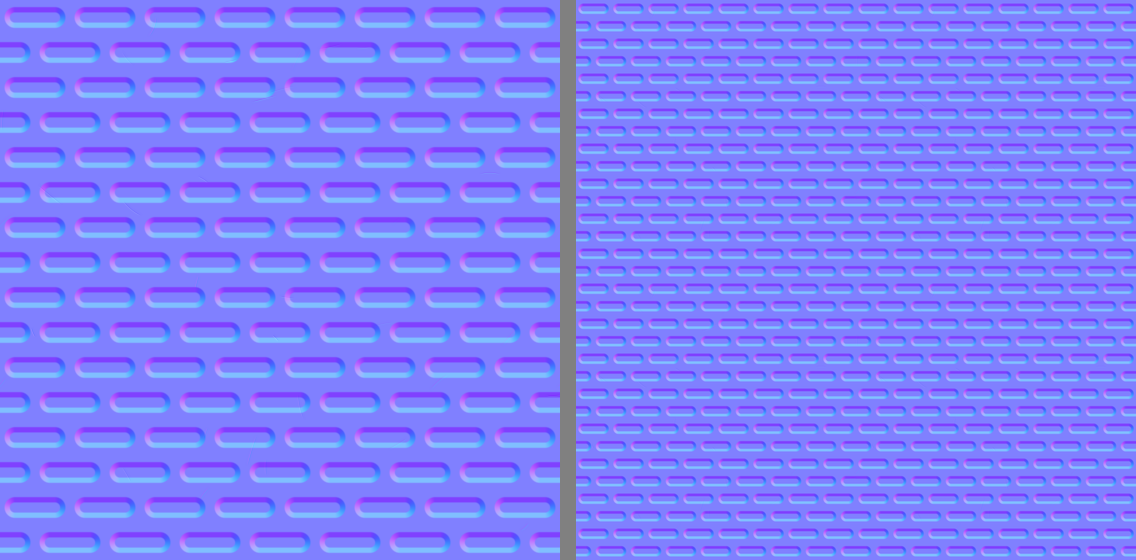
Left, the tile; right, the same tile 2 across and 2 down.
Give the GLSL for this texture map, as a Shadertoy shader.

```glsl
// Tangent-space normal map of a plate with staggered rows of recessed slots.
// Each slot is a capsule distance field whose soft wall tilts the normal inward;
// a few faint curved scratches are scattered on top with wrapped positions.

const vec2  GRID          = vec2(8.0, 16.0); // slots across, rows down
const float SLOT_HALF     = 0.0358;  // half length of the straight part
const float WALL_RADIUS   = 0.0138;  // middle of the wall, from the slot axis
const float WALL_CORE     = 0.0029;  // half width at full slope
const float WALL_EDGE     = 0.0065;  // half width where the slope reaches zero
const float WALL_SLOPE    = 0.5;

const int   SCRATCHES     = 32;
const float SCRATCH_WIDTH = 0.0011;
const float SCRATCH_MIN   = 0.008;   // shortest half length
const float SCRATCH_MAX   = 0.030;   // longest half length
const float SCRATCH_BEND  = 9.0;
const float SCRATCH_SLOPE = 0.30;

const float TAU = 6.28319;

float hash(float n) {
    return fract(sin(n * 12.9898) * 43758.55);
}

// Slope of the slot walls, pointing towards the slot axis
vec2 slotSlope(vec2 uv, float pixel) {
    vec2 cell = uv * GRID;
    cell.x += 0.5 * (1.0 - mod(floor(cell.y), 2.0));
    vec2 local = (fract(cell) - 0.5) / GRID;

    vec2 fromAxis = vec2(local.x - clamp(local.x, -SLOT_HALF, SLOT_HALF), local.y);
    float dist = length(fromAxis);
    float edge = max(WALL_EDGE, WALL_CORE + pixel);
    float wall = 1.0 - smoothstep(WALL_CORE, edge, abs(dist - WALL_RADIUS));
    return -fromAxis / max(dist, 1e-5) * wall * WALL_SLOPE;
}

// Slope of one thin, slightly bent groove that fades out at both ends
vec2 scratchSlope(vec2 uv, float id, float pixel) {
    vec2 center = vec2(hash(id + 0.13), hash(id + 0.37));
    vec2 delta = fract(uv - center + 0.5) - 0.5;
    float angle = TAU * hash(id + 0.59);
    vec2 dir = vec2(cos(angle), sin(angle));
    vec2 side = vec2(-dir.y, dir.x);

    float along = dot(delta, dir);
    float bend = SCRATCH_BEND * (hash(id + 0.71) * 2.0 - 1.0);
    float across = dot(delta, side) + bend * along * along;

    float halfLength = mix(SCRATCH_MIN, SCRATCH_MAX, hash(id + 0.83));
    float fade = 1.0 - smoothstep(0.5 * halfLength, halfLength, abs(along));
    float x = across / max(SCRATCH_WIDTH, 0.7 * pixel);
    float depth = SCRATCH_SLOPE * mix(0.2, 1.0, hash(id + 0.97));
    return -side * x * exp(-x * x) * fade * depth;
}

void mainImage(out vec4 fragColor, in vec2 fragCoord) {
    vec2 uv = fragCoord / iResolution.xy;
    float pixel = 1.0 / min(iResolution.x, iResolution.y);

    vec2 slope = slotSlope(uv, pixel);
    for (int i = 0; i < SCRATCHES; i++) {
        slope += scratchSlope(uv, float(i) + 1.0, pixel);
    }

    // Encode the slope in red and green; blue keeps a unit height
    fragColor = vec4(0.5 + 0.5 * slope, 1.0, 1.0);
}
```
